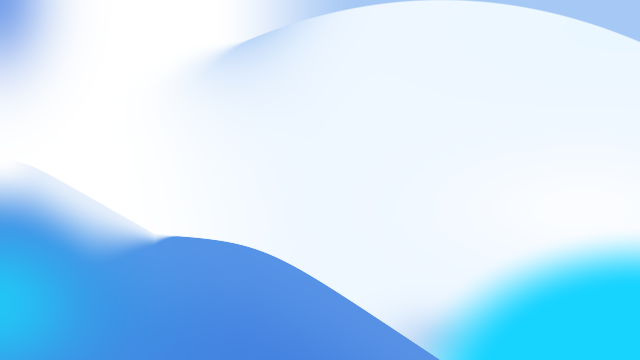
This background is drawn by a Shadertoy shader. Its source:

```glsl
// Soft abstract background: pale sky, a shaded arc, a blue hill and cyan glows.

// Palette
const vec3 WHITE = vec3(1.0);
const vec3 PALE = vec3(0.937, 0.969, 1.0);
const vec3 WARM_WHITE = vec3(0.985, 0.99, 1.0);
const vec3 ICE = vec3(0.915, 0.97, 1.0);
const vec3 PERIWINKLE = vec3(0.43, 0.60, 0.91);
const vec3 ARC_BLUE = vec3(0.50, 0.69, 0.94);
const vec3 HAZE = vec3(0.58, 0.74, 0.93);
const vec3 HILL_TOP = vec3(0.34, 0.57, 0.90);
const vec3 HILL_BASE = vec3(0.27, 0.51, 0.88);
const vec3 HILL_CYAN = vec3(0.12, 0.80, 0.97);
const vec3 CYAN = vec3(0.09, 0.83, 1.0);

// Layout, in canvas heights
const vec2 ARC_APEX = vec2(1.227, 1.0);
const float ARC_CURVE = 0.385;
const vec2 SADDLE = vec2(0.428, 0.35);
const float CREST_HEIGHT = 0.56;
const float MIST_DEPTH = 0.20;
const vec2 POOL_CENTER = vec2(1.78, -0.10);
const vec2 POOL_RADIUS = vec2(0.586, 0.40);

// Elliptical Gaussian falloff
float glow(vec2 p, vec2 center, vec2 radius) {
    vec2 d = (p - center) / radius;
    return exp(-dot(d, d));
}

// Smooth ramp: zero for negative x, then x, with a bend of size k
float softRamp(float x, float k) {
    return k * log(1.0 + exp(x / k));
}

float arcHeight(float x) {
    float d = ARC_APEX.x - x;
    return ARC_APEX.y - ARC_CURVE * d * d;
}

// Two slopes that meet at the saddle
float hillHeight(float x) {
    float leftSlope = CREST_HEIGHT - 0.57 * softRamp(x - 0.06, 0.03);
    float rightSlope = SADDLE.y - 0.05 * (x - SADDLE.x)
                     - 0.615 * softRamp(x - 0.72, 0.07);
    return max(leftSlope, rightSlope);
}

vec3 skyColor(vec2 p) {
    vec3 color = mix(WHITE, PALE, smoothstep(0.35, 0.95, p.x + 0.1 * p.y));
    color = mix(color, ICE, 0.7 * glow(p, vec2(1.75, 0.92), vec2(0.5, 0.18)));
    return mix(color, WARM_WHITE, glow(p, vec2(1.62, 0.42), vec2(0.36, 0.15)));
}

// Blue band above the arc and the shade it casts below
vec3 paintArc(vec3 sky, vec2 p, float pixel) {
    float depth = arcHeight(p.x) - p.y;
    float softness = mix(0.08, pixel, smoothstep(0.48, 0.70, p.x));
    float below = smoothstep(-softness, softness, depth);
    float across = (p.x - 0.70) / 0.17;
    float shade = 0.48 * exp(-max(depth, 0.0) / 0.09 - across * across);
    float band = 0.70 * smoothstep(0.58, 1.02, p.x);
    vec3 above = mix(WHITE, ARC_BLUE, band);
    vec3 under = mix(sky, ARC_BLUE, shade);
    // The band belongs to the top only, so it melts into the sky lower down
    above = mix(sky, above, smoothstep(0.70, 0.85, p.y));
    return mix(above, under, below);
}

vec3 hillColor(vec2 p, float depth) {
    vec3 color = mix(HILL_TOP, HILL_BASE, smoothstep(0.0, 0.32, depth));
    color = mix(color, HILL_CYAN, 0.38 * glow(p, vec2(0.0, 0.14), vec2(0.42, 0.24)));
    return mix(color, HILL_CYAN, 0.85 * glow(p, vec2(-0.02, 0.155), vec2(0.19, 0.16)));
}

void mainImage(out vec4 fragColor, in vec2 fragCoord) {
    vec2 p = fragCoord / iResolution.y;
    float pixel = 1.0 / iResolution.y;

    // Sky, arc and the blue upper-left corner
    vec3 color = paintArc(skyColor(p), p, pixel);
    color = mix(color, PERIWINKLE, 0.92 * glow(p, vec2(-0.01, 1.01), vec2(0.14, 0.20)));

    // Haze beside the hill, then the cyan pool
    color = mix(color, HAZE, 0.5 * glow(p, vec2(1.20, 0.05), vec2(0.13, 0.08)));
    float poolDistance = length((p - POOL_CENTER) / POOL_RADIUS);
    color = mix(color, CYAN, 1.0 - smoothstep(0.75, 1.18, poolDistance));

    // Hill: misty along the left slope, crisp along the right one
    float depth = hillHeight(p.x) - p.y;
    float edge = smoothstep(-pixel, pixel, depth);
    float mist = MIST_DEPTH * (1.0 - smoothstep(0.22, 0.50, p.x)) + pixel;
    float rim = 0.15 * smoothstep(0.0, 0.12, p.x);
    float cover = edge * mix(rim, 1.0, smoothstep(0.0, mist, depth));
    color = mix(color, hillColor(p, depth), cover);

    fragColor = vec4(color, 1.0);
}
```
